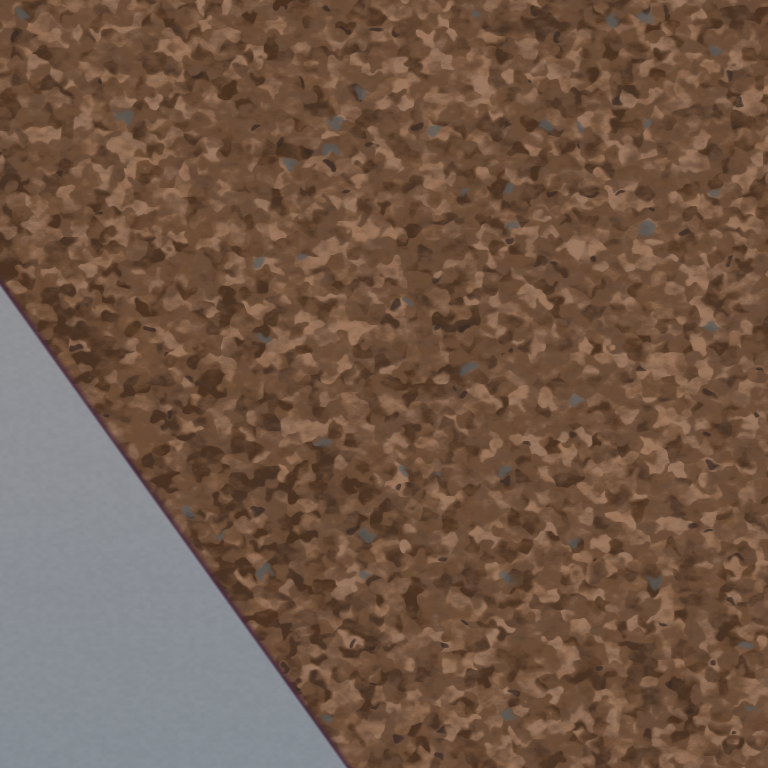
Give the GLSL for this texture, as a WebGL 2 fragment shader.

```glsl
#version 300 es
precision highp float;
// A sheet of brown granulated cork, cut on a diagonal against a plain grey ground.
// Grains are softly blended jittered cells over layered value noise; sparse slate
// and dark specks are scattered on coarser grids, and a plum fringe lines the cut.

uniform vec2 u_resolution;
out vec4 fragColor;

// Cut line: points where dot(p, CUT_NORMAL) == CUT_OFFSET
const vec2 CUT_NORMAL = vec2(0.812, 0.5835);
const float CUT_OFFSET = 0.367;
const float CUT_SOFTNESS = 0.0025;
const float FRINGE_WIDTH = 0.0065;

const vec2 GRAIN_GRID = vec2(66.0, 78.0);
const float GRAIN_SHARPNESS = 9.0;
const float SLATE_GRID = 22.0;
const float SLATE_CHANCE = 0.07;
const float DARK_GRID = 34.0;
const float DARK_CHANCE = 0.08;

const vec3 CORK_DARK = vec3(0.285, 0.195, 0.135);
const vec3 CORK_MID = vec3(0.415, 0.298, 0.216);
const vec3 CORK_LIGHT = vec3(0.610, 0.465, 0.365);
const vec3 SLATE = vec3(0.350, 0.350, 0.345);
const vec3 SPECK = vec3(0.215, 0.160, 0.140);
const vec3 FRINGE = vec3(0.270, 0.165, 0.235);
const vec3 GROUND_LOW = vec3(0.525, 0.548, 0.575);
const vec3 GROUND_HIGH = vec3(0.560, 0.562, 0.578);

float hash(vec2 p) {
    return fract(sin(dot(p, vec2(127.1, 311.7))) * 43758.5453);
}

vec2 hash2(vec2 p) {
    return vec2(hash(p), hash(p + 57.3));
}

float valueNoise(vec2 p) {
    vec2 cell = floor(p);
    vec2 f = fract(p);
    f = f * f * (3.0 - 2.0 * f);
    float low = mix(hash(cell), hash(cell + vec2(1, 0)), f.x);
    float high = mix(hash(cell + vec2(0, 1)), hash(cell + vec2(1, 1)), f.x);
    return mix(low, high, f.y);
}

float fbm(vec2 p) {
    float sum = 0.0;
    float gain = 0.5;
    for (int i = 0; i < 4; i++) {
        sum += gain * valueNoise(p);
        p = p * 2.03 + 17.7;
        gain *= 0.5;
    }
    return sum;
}

// x: blended grain tone in 0..1, y: blended hue shift in 0..1
vec2 grains(vec2 p) {
    vec2 home = floor(p);
    vec2 total = vec2(0.0);
    float weightSum = 0.0;
    for (int y = -1; y <= 1; y++) {
        for (int x = -1; x <= 1; x++) {
            vec2 cell = home + vec2(x, y);
            vec2 d = cell + hash2(cell) - p;
            float weight = exp(-GRAIN_SHARPNESS * dot(d, d));
            total += weight * hash2(cell + 113.0);
            weightSum += weight;
        }
    }
    return total / weightSum;
}

// Coverage of rare soft blobs, one candidate per cell
float specks(vec2 p, float chance, float seed) {
    vec2 home = floor(p);
    float keep = step(hash(home + seed), chance);
    vec2 center = 0.3 + 0.4 * hash2(home + seed + 9.0);
    float radius = mix(0.15, 0.27, hash(home + seed + 21.0));
    vec2 d = (fract(p) - center) * vec2(0.85, 1.15);
    return keep * (1.0 - smoothstep(radius * 0.45, radius, length(d)));
}

vec3 corkColor(vec2 p, float cutDistance) {
    vec2 warp = vec2(valueNoise(p * 95.0), valueNoise(p * 95.0 + 41.0)) - 0.5;
    vec2 q = p + warp * 0.013;
    vec2 grain = grains(q * GRAIN_GRID);

    // Grain contrast, fine fibre and broad uneven light
    float tone = (grain.x - 0.49) * 1.15;
    tone += (fbm(p * vec2(90.0, 130.0)) - 0.47) * 0.65;
    tone += (fbm(p * 9.0 + 5.0) - 0.47) * 0.35;
    tone += 0.16 * (smoothstep(0.1, 1.5, p.x + p.y) - 0.45);
    tone -= 0.10 * exp(-cutDistance * 14.0);

    vec3 color = mix(CORK_MID, CORK_LIGHT, smoothstep(0.0, 0.75, tone));
    color = mix(color, CORK_DARK, smoothstep(0.0, 0.60, -tone));
    color += (grain.y - 0.5) * vec3(0.012, -0.004, -0.022);

    color = mix(color, SPECK, 0.75 * specks(q * DARK_GRID, DARK_CHANCE, 3.0));
    return mix(color, SLATE, 0.75 * specks(q * SLATE_GRID, SLATE_CHANCE, 71.0));
}

vec3 groundColor(vec2 p) {
    vec3 color = mix(GROUND_LOW, GROUND_HIGH, smoothstep(0.0, 0.6, p.y));
    return color + (fbm(p * vec2(140.0, 200.0)) - 0.47) * 0.035;
}

void main() {
    vec2 p = gl_FragCoord.xy / u_resolution;
    float cutDistance = dot(p, CUT_NORMAL) - CUT_OFFSET;

    // Cork with its plum fringe, then the ground beyond the cut
    vec3 cork = corkColor(p, max(cutDistance, 0.0));
    float fringe = 1.0 - smoothstep(0.0, FRINGE_WIDTH * 1.6, cutDistance);
    cork = mix(cork, FRINGE, 0.9 * fringe);
    float corkMask = smoothstep(-CUT_SOFTNESS, CUT_SOFTNESS, cutDistance);
    fragColor = vec4(mix(groundColor(p), cork, corkMask), 1.0);
}
```
